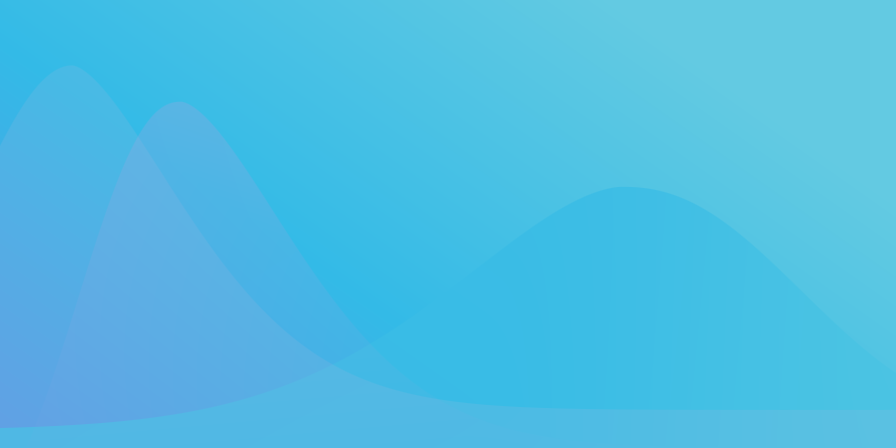
Write a Shadertoy shader that draws this background.

```glsl
// Three soft translucent hills over a diagonal violet-cyan-teal gradient.
// Each hill is a bell curve with its own base, width and power per side;
// the hills are blended back to front with edges smoothed by derivatives.

// Backdrop gradient
const vec2 GRADIENT_AXIS = vec2(0.577, 0.817);
const float CYAN_STOP = 0.74;
const float TEAL_STOP = 1.60;
const vec3 VIOLET = vec3(0.33, 0.60, 0.90);
const vec3 CYAN = vec3(0.20, 0.73, 0.905);
const vec3 TEAL = vec3(0.388, 0.792, 0.885);

// Hill shapes: peak is (x, height), each side is (base, width, power)
const vec2 WIDE_PEAK = vec2(1.388, 0.583);
const vec3 WIDE_LEFT = vec3(0.04, 0.55, 1.69);
const vec3 WIDE_RIGHT = vec3(0.04, 0.519, 2.26);

const vec2 TALL_PEAK = vec2(0.161, 0.854);
const vec3 TALL_LEFT = vec3(0.085, 0.312, 2.0);
const vec3 TALL_RIGHT = vec3(0.085, 0.372, 1.58);

const vec2 STEEP_PEAK = vec2(0.404, 0.773);
const vec3 STEEP_LEFT = vec3(-0.25, 0.297, 2.25);
const vec3 STEEP_RIGHT = vec3(0.0, 0.377, 1.60);

// Hill tints and opacities
const vec3 WIDE_NEAR = vec3(0.225, 0.737, 0.90);
const vec3 WIDE_FAR = vec3(0.29, 0.765, 0.89);
const float WIDE_ALPHA = 0.88;
const vec3 TALL_TINT = vec3(0.60, 0.72, 0.87);
const float TALL_ALPHA = 0.20;
const vec3 STEEP_TINT = vec3(0.60, 0.65, 0.88);
const float STEEP_ALPHA_LOW = 0.03;
const float STEEP_ALPHA_HIGH = 0.33;

vec3 backdrop(vec2 p) {
    float t = dot(p, GRADIENT_AXIS);
    vec3 color = mix(VIOLET, CYAN, clamp(t / CYAN_STOP, 0.0, 1.0));
    float rise = (t - CYAN_STOP) / (TEAL_STOP - CYAN_STOP);
    return mix(color, TEAL, clamp(rise, 0.0, 1.0));
}

// Coverage of the area under a lopsided bell curve
float hill(vec2 p, vec2 peak, vec3 left, vec3 right) {
    vec3 side = p.x < peak.x ? left : right;
    float bell = exp(-pow(abs(p.x - peak.x) / side.y, side.z));
    float depth = mix(side.x, peak.y, bell) - p.y;
    return clamp(0.5 + depth / max(fwidth(depth), 1e-5), 0.0, 1.0);
}

void mainImage(out vec4 fragColor, in vec2 fragCoord) {
    // Canvas spans 2 by 1 units
    vec2 p = fragCoord / iResolution.xy * vec2(2.0, 1.0);
    vec3 color = backdrop(p);

    // Wide hill at the right, nearly opaque
    float wide = hill(p, WIDE_PEAK, WIDE_LEFT, WIDE_RIGHT);
    float wideShade = smoothstep(1.0, 2.0, p.x - 0.3 * p.y);
    color = mix(color, mix(WIDE_NEAR, WIDE_FAR, wideShade), wide * WIDE_ALPHA);

    // Tall hill at the left, with a long tail along the bottom
    float tall = hill(p, TALL_PEAK, TALL_LEFT, TALL_RIGHT);
    color = mix(color, TALL_TINT, tall * TALL_ALPHA);

    // Steep violet hill, fading toward its foot
    float steep = hill(p, STEEP_PEAK, STEEP_LEFT, STEEP_RIGHT);
    float lift = clamp(p.y / STEEP_PEAK.y, 0.0, 1.0);
    color = mix(color, STEEP_TINT, steep * mix(STEEP_ALPHA_LOW, STEEP_ALPHA_HIGH, lift));

    fragColor = vec4(color, 1.0);
}
```
